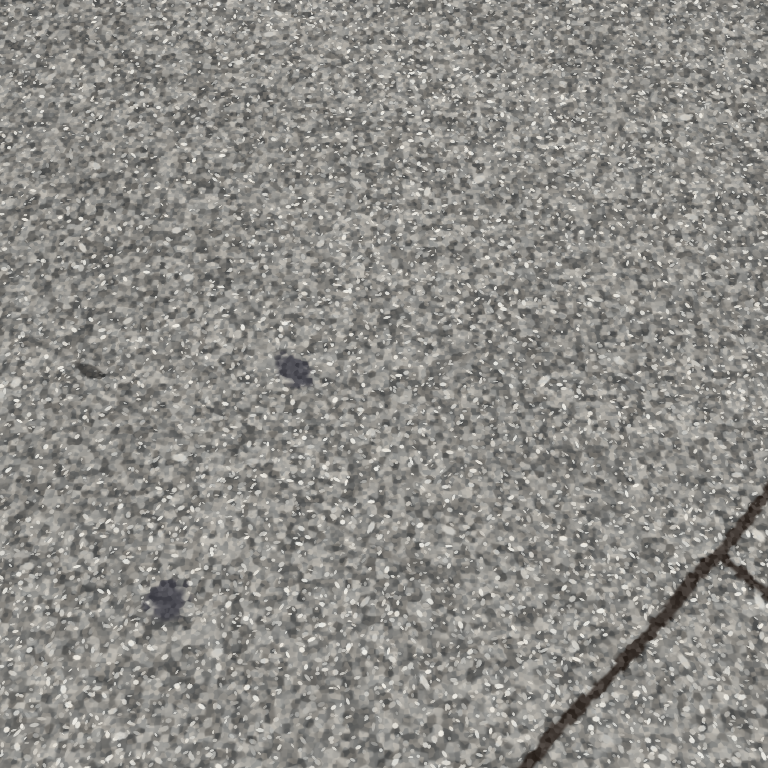
Write a Shadertoy shader that draws this texture.

```glsl
vec3 hash3(vec2 cell) {
    vec3 p = fract(cell.xyx * vec3(0.1031, 0.1030, 0.0973));
    p += dot(p, p.yxz + 33.33);
    return fract((p.xxy + p.yzz) * p.zyx);
}

// Soft cellular noise: nearby cell tones blended by distance
float grains(vec2 p) {
    vec2 cell = floor(p);
    float tone = 0.0, total = 0.0;
    for (int j = -1; j <= 1; j++)
    for (int i = -1; i <= 1; i++) {
        vec2 id = cell + vec2(i, j);
        vec3 h = hash3(id);
        vec2 d = p - id - 0.15 - 0.7 * h.xy;
        float weight = exp(-9.0 * dot(d, d));
        tone += weight * h.z;
        total += weight;
    }
    return tone / total;
}

// Scattered angular chips: x is coverage, y is brightness
vec2 chips(vec2 p, float density) {
    vec2 cell = floor(p), result = vec2(0.0);
    for (int j = -1; j <= 1; j++)
    for (int i = -1; i <= 1; i++) {
        vec2 id = cell + vec2(i, j);
        vec3 place = hash3(id + 71.0), shape = hash3(id + 213.0);
        if (place.z > density) continue;
        vec2 d = p - id - place.xy;
        float angle = 3.1416 * shape.x;
        d = abs(mat2(cos(angle), -sin(angle), sin(angle), cos(angle)) * d);
        d /= vec2(0.25 + 0.2 * shape.y, 0.15 + 0.15 * shape.z);
        float edge = max(d.x + 0.3 * d.y, 0.45 * d.x + d.y);
        float cover = 1.0 - smoothstep(0.65, 1.25, edge);
        if (cover > result.x) result = vec2(cover, fract(shape.y * 7.0 + shape.z * 5.0));
    }
    return result;
}

float segment(vec2 p, vec2 a, vec2 b) {
    vec2 ab = b - a;
    return length(p - a - ab * clamp(dot(p - a, ab) / dot(ab, ab), 0.0, 1.0));
}

// Tilted soft stain with a ragged rim
float stain(vec2 p, vec2 center, vec2 radius, float angle, float rough) {
    p -= center;
    p = mat2(cos(angle), -sin(angle), sin(angle), cos(angle)) * p / radius;
    return 1.0 - smoothstep(0.7, 1.15, length(p) + 0.6 * (rough - 0.5));
}

void mainImage(out vec4 fragColor, in vec2 fragCoord) {
    vec2 uv = fragCoord / iResolution.xy;

    // Ground plane receding toward the top
    vec2 ground = vec2((uv.x - 0.5) * (1.0 + 0.5 * uv.y), uv.y * (1.0 + 0.45 * uv.y)) + 2.0;
    float coarse = grains(ground * 88.0);
    float fine = grains(ground * 150.0 + 37.0);
    float tone = 0.525 + 0.32 * (coarse - 0.5) + 0.17 * (fine - 0.5);

    // Pale chips, denser in the foreground and at the upper right
    float patches = sin(9.0 * uv.x + 3.0 * sin(7.0 * uv.y)) * sin(11.0 * uv.y + 2.0 * uv.x);
    float density = 0.27 + 0.3 * smoothstep(0.65, 0.0, uv.y)
        + 0.28 * uv.x * uv.y + 0.1 * patches;
    vec2 small = chips(ground * 105.0, density * 0.75);
    vec2 medium = chips(ground * 66.0 + 19.0, density * 0.75);
    vec2 large = chips(ground * 34.0 + 53.0, 0.025);
    tone = mix(tone, 0.60 + 0.30 * small.y, small.x * 0.85);
    tone = mix(tone, 0.60 + 0.36 * medium.y, medium.x * 0.9);
    tone = mix(tone, 0.74 + 0.12 * large.y, large.x * 0.9);
    tone += 0.012 * patches;

    vec3 color = tone * vec3(1.005, 0.995, 0.965);
    color += 0.018 * (fine - 0.5) * vec3(1.0, 0.0, -1.0);

    // Faint hairline crack and its dark chipped spot
    float crackY = 0.577 - 0.58 * uv.x + 0.008 * sin(23.0 * uv.x);
    float crack = 1.0 - smoothstep(0.001, 0.006, abs(uv.y - crackY));
    crack *= 1.0 - smoothstep(0.55, 0.72, uv.x);
    color *= 1.0 - 0.22 * crack * coarse;
    color *= 1.0 - 0.4 * stain(uv, vec2(0.117, 0.518), vec2(0.022, 0.009), -0.5, coarse);

    // Blue-grey round stains
    float stains = max(stain(uv, vec2(0.381, 0.518), vec2(0.030, 0.018), -0.55, coarse),
                       stain(uv, vec2(0.217, 0.219), vec2(0.029, 0.024), 0.4, coarse));
    color = mix(color, vec3(0.28, 0.28, 0.31) + 0.12 * (fine - 0.5), 0.92 * stains);

    // Dirt-filled slab joint with a short branch
    vec2 bent = uv + vec2(0.003 * sin(31.0 * uv.y), 0.002 * sin(67.0 * uv.x));
    float joint = min(segment(bent, vec2(0.67, -0.015), vec2(0.94, 0.282)),
                      segment(bent, vec2(0.94, 0.282), vec2(1.02, 0.388)));
    joint = min(joint, segment(bent, vec2(0.944, 0.277), vec2(1.02, 0.21)) + 0.002);
    joint += 0.006 * (coarse - 0.5);
    color *= 1.0 - 0.18 * (1.0 - smoothstep(0.006, 0.016, joint));
    vec3 dirt = vec3(0.23, 0.20, 0.18) + 0.18 * (fine - 0.5);
    color = mix(color, dirt, 0.95 * (1.0 - smoothstep(0.005, 0.010, joint)));

    fragColor = vec4(clamp(color, 0.0, 1.0), 1.0);
}
```
